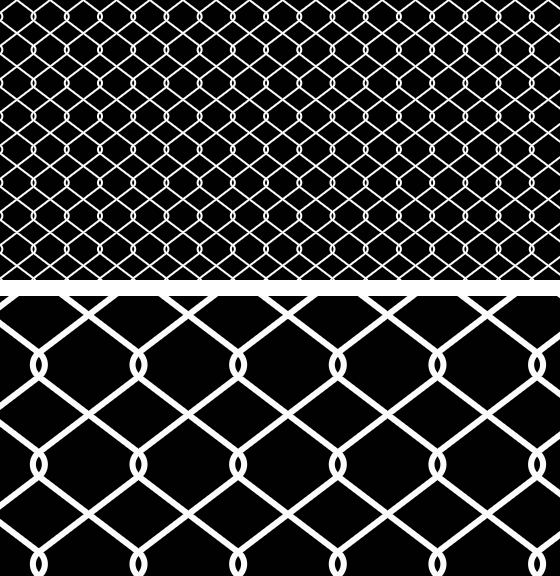
Top, the full canvas; bottom, a detail of the centre.
Give the GLSL for this pattern, as a Shadertoy shader.

```glsl
#define ROWS 8.43                    // mesh cells over the canvas height
#define FIRST_LINK vec2(0.01, 0.93)  // lower left link, in cells
#define WIRE_WIDTH 0.061             // in cells
#define HOOK_REACH 0.06              // bulge of a hook past the link centre
#define HOOK_HEIGHT 0.12             // half height of the link opening
#define WIRE_COLOR vec3(0.985)
#define BACK_COLOR vec3(0.005)

float segmentDistance(vec2 p, vec2 a, vec2 b) {
    vec2 ab = b - a;
    float t = clamp(dot(p - a, ab) / dot(ab, ab), 0.0, 1.0);
    return length(p - a - t * ab);
}

// Distance to the wire centre lines; p is measured from a link centre
float meshDistance(vec2 p) {
    vec2 q = abs(p);

    // Straight leg from the link to the plain crossing at the cell corner
    float leg = segmentDistance(q, vec2(0.0, HOOK_HEIGHT), vec2(0.5));

    // Circular hook through the top, side and bottom of the link
    float radius = (HOOK_REACH * HOOK_REACH + HOOK_HEIGHT * HOOK_HEIGHT)
                 / (2.0 * HOOK_REACH);
    float hook = abs(length(q - vec2(HOOK_REACH - radius, 0.0)) - radius);

    return min(leg, hook);
}

void mainImage(out vec4 fragColor, in vec2 fragCoord) {
    float pixel = ROWS / iResolution.y;
    vec2 cell = fract(fragCoord * pixel - FIRST_LINK + 0.5) - 0.5;

    // Wire coverage, smoothed over one pixel
    float edge = meshDistance(cell) - 0.5 * WIRE_WIDTH;
    float wire = clamp(0.5 - edge / pixel, 0.0, 1.0);

    fragColor = vec4(mix(BACK_COLOR, WIRE_COLOR, wire), 1.0);
}
```
